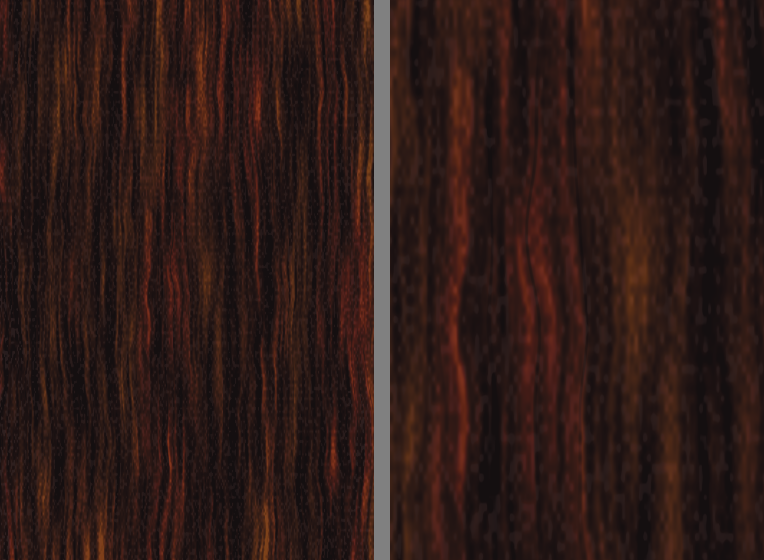
Left: the whole. Right: its middle third, enlarged.
Reproduce this texture procedurally as a Shadertoy shader.

```glsl
const vec3 EBONY  = vec3(0.080, 0.058, 0.062);
const vec3 UMBER  = vec3(0.112, 0.070, 0.070);
const vec3 BROWN  = vec3(0.150, 0.089, 0.079);
const vec3 RUSSET = vec3(0.205, 0.111, 0.087);
const vec3 COPPER = vec3(0.268, 0.133, 0.095);
const vec3 AMBER  = vec3(0.340, 0.163, 0.090);
const vec3 GLOW   = vec3(0.490, 0.245, 0.105);
const vec3 HAZE   = vec3(0.190, 0.138, 0.140);
const vec3 RED_TINT    = vec3(1.06, 0.84, 0.95);
const vec3 ORANGE_TINT = vec3(0.99, 1.08, 0.95);

// Feature frequencies per canvas height: across the grain, along it
const vec2 BAND   = vec2(17.0, 2.2);
const vec2 STREAK = vec2(112.0, 6.0);
const vec2 FIBRE  = vec2(235.0, 10.0);
const vec2 PORE   = vec2(390.0, 170.0);
const vec2 VEIN   = vec2(75.0, 4.0);

const float WAVE_SLOW = 0.015;
const float WAVE_FAST = 0.007;
const float BAND_DEPTH = 0.48;
const float STREAK_DEPTH = 0.80;
const float FIBRE_DEPTH = 0.72;
const float PORE_DEPTH = 0.36;
const float VEIN_DEPTH = 0.85;
const float TONE_LIFT = 0.30;
const float HAZE_AMOUNT = 0.85;
const float NOISE_SPREAD = 0.214;

float hash(vec2 p) {
    return fract(sin(dot(p, vec2(127.1, 311.7))) * 43758.5453);
}

float noise(vec2 p) {
    vec2 cell = floor(p);
    vec2 f = fract(p);
    f = f * f * (3.0 - 2.0 * f);
    float low  = mix(hash(cell), hash(cell + vec2(1.0, 0.0)), f.x);
    float high = mix(hash(cell + vec2(0.0, 1.0)), hash(cell + vec2(1.0, 1.0)), f.x);
    return mix(low, high, f.y);
}

// Noise with zero mean and roughly unit deviation
float unitNoise(vec2 p) {
    return (noise(p) - 0.5) / NOISE_SPREAD;
}

// Bends the straight grain sideways along its length
vec2 bendGrain(vec2 p) {
    float slow = noise(p * vec2(9.0, 5.0) + 31.0) - 0.5;
    float fast = noise(p * vec2(26.0, 19.0) + 57.0) - 0.5;
    return p + vec2(WAVE_SLOW * slow + WAVE_FAST * fast, 0.0);
}

float woodTone(vec2 p) {
    float tone = BAND_DEPTH * unitNoise(p * BAND + 3.0);
    tone += STREAK_DEPTH * unitNoise(p * STREAK + 11.0);
    tone += FIBRE_DEPTH * unitNoise(p * FIBRE + 23.0);

    // Dark veins follow the contours of a stretched noise
    float contour = abs(noise(p * VEIN + 71.0) - 0.5);
    float vein = 1.0 - smoothstep(0.02, 0.11, contour);
    return tone + TONE_LIFT - VEIN_DEPTH * vein;
}

vec3 woodColor(float tone) {
    vec3 c = mix(EBONY, UMBER, smoothstep(-2.2, -1.0, tone));
    c = mix(c, BROWN,  clamp((tone + 1.0) / 0.8, 0.0, 1.0));
    c = mix(c, RUSSET, clamp((tone + 0.2) / 0.9, 0.0, 1.0));
    c = mix(c, COPPER, clamp((tone - 0.7) / 0.8, 0.0, 1.0));
    c = mix(c, AMBER,  clamp((tone - 1.5) / 0.7, 0.0, 1.0));
    return mix(c, GLOW, clamp((tone - 2.2) / 1.2, 0.0, 1.0));
}

void mainImage(out vec4 fragColor, in vec2 fragCoord) {
    vec2 p = fragCoord / iResolution.y;
    vec2 uv = fragCoord / iResolution.xy;
    vec2 grain = bendGrain(p);

    // Streaks plus fine pores
    float pore = unitNoise(p * PORE + 41.0);
    vec3 color = woodColor(woodTone(grain) + PORE_DEPTH * pore);

    // Alternating red and orange zones, strongest in the light wood
    float zone = noise(grain * vec2(22.0, 2.4) + 83.0);
    vec3 tint = mix(RED_TINT, ORANGE_TINT, smoothstep(0.2, 0.8, zone));
    float warmth = smoothstep(0.04, 0.14, color.r - color.g);
    color *= mix(vec3(1.0), tint, warmth);

    // Pale polish flecks, denser toward the lower sides
    float side = smoothstep(0.38, 0.5, abs(uv.x - 0.5)) * (1.0 - 0.7 * uv.y);
    float speckle = smoothstep(0.3, 1.5, pore);
    float haze = HAZE_AMOUNT * speckle * (0.5 + 0.4 * side);
    color = mix(color, max(color, HAZE), haze);

    fragColor = vec4(color, 1.0);
}
```
